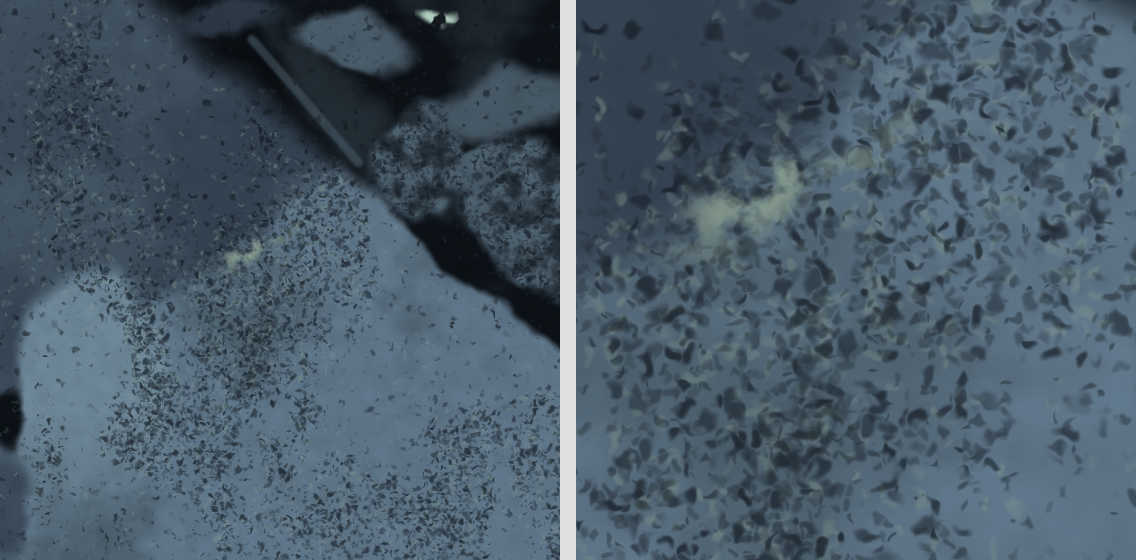
Left, the full canvas; right, a detail of the centre.
Reproduce this texture procedurally as a Shadertoy shader.

```glsl
// Polished rock section: slate-blue mineral grains, dark fissures and clustered specks.

const vec3 BLACK = vec3(0.045, 0.065, 0.085);
const vec3 SHADOW = vec3(0.14, 0.18, 0.21);
const vec3 SLATE = vec3(0.20, 0.255, 0.315);
const vec3 STEEL = vec3(0.295, 0.37, 0.425);
const vec3 BLUE = vec3(0.365, 0.455, 0.53);
const vec3 PALE = vec3(0.425, 0.525, 0.59);
const vec3 MOSS = vec3(0.50, 0.58, 0.54);

float hash(vec2 p) {
    return fract(sin(dot(p, vec2(127.1, 311.7))) * 43758.5453);
}

float noise(vec2 p) {
    vec2 i = floor(p), f = fract(p);
    f = f * f * (3.0 - 2.0 * f);
    float low = mix(hash(i), hash(i + vec2(1, 0)), f.x);
    float high = mix(hash(i + vec2(0, 1)), hash(i + vec2(1, 1)), f.x);
    return mix(low, high, f.y);
}

float fbm(vec2 p) {
    float sum = 0.0, gain = 0.533;
    for (int i = 0; i < 4; i++) {
        sum += gain * noise(p);
        p = p * 2.03 + 17.3;
        gain *= 0.5;
    }
    return sum;
}

// Soft ellipse whose first radius lies along the given angle.
float blob(vec2 p, vec2 centre, vec2 radii, float angle, float soft) {
    vec2 d = p - centre;
    float c = cos(angle), s = sin(angle);
    d = vec2(c * d.x + s * d.y, c * d.y - s * d.x) / radii;
    return 1.0 - smoothstep(1.0 - soft, 1.0 + soft, length(d));
}

float streak(vec2 p, vec2 a, vec2 b, float width) {
    vec2 d = b - a;
    float t = clamp(dot(p - a, d) / dot(d, d), 0.0, 1.0);
    return 1.0 - smoothstep(0.3 * width, width, length(p - a - t * d));
}

// Scattered irregular dots; density is the chance that a cell holds one.
float specks(vec2 p, float cells, float density, float seed) {
    vec2 g = p * cells + 0.9 * vec2(noise(p * cells * 1.3), noise(p * cells * 1.3 + 31.0));
    float cover = 0.0;
    for (int y = -1; y <= 1; y++)
    for (int x = -1; x <= 1; x++) {
        vec2 cell = floor(g) + vec2(x, y);
        vec2 id = cell + seed;
        vec2 centre = cell + vec2(hash(id + 3.1), hash(id + 7.7));
        float size = mix(0.25, 0.62, hash(id + 11.3));
        float dotMask = blob(g, centre, size * vec2(1.25, 0.75), 6.28 * hash(id + 5.9), 0.5);
        float present = smoothstep(-0.04, 0.04, density - hash(id));
        cover = max(cover, dotMask * present * mix(0.45, 1.0, hash(id + 19.0)));
    }
    return cover;
}

// Chance of specks: vertical trails plus a few dense veins.
float speckDensity(vec2 p, vec2 q, float light) {
    float trails = smoothstep(0.44, 0.72, fbm(vec2(q.x * 13.0, q.y * 5.0) + 4.0));
    float d = 0.05 + mix(0.22, 0.50, light) * trails;
    d += 0.60 * blob(q, vec2(0.27, 0.36), vec2(0.10, 0.025), 1.7, 0.6);
    d += 0.60 * blob(q, vec2(0.235, 0.22), vec2(0.04, 0.06), 0.0, 0.6);
    d += 0.40 * blob(q, vec2(0.455, 0.36), vec2(0.11, 0.025), 1.5, 0.6);
    d += 0.32 * blob(q, vec2(0.12, 0.78), vec2(0.20, 0.05), 1.55, 0.8);
    d += 0.35 * blob(q, vec2(0.46, 0.59), vec2(0.16, 0.05), 0.6, 0.7);
    d += 0.35 * blob(q, vec2(0.60, 0.07), vec2(0.16, 0.07), 0.0, 0.8);
    return d * (1.0 - 0.85 * blob(p, vec2(0.13, 0.35), vec2(0.09, 0.13), 0.0, 0.3));
}

void mainImage(out vec4 fragColor, in vec2 fragCoord) {
    vec2 p = fragCoord / iResolution.xy;
    vec2 warp = vec2(fbm(p * 9.0), fbm(p * 9.0 + 40.0)) - 0.5;
    vec2 q = p + 0.07 * warp;
    float cloud = fbm(p * 5.0 + 8.0);
    float mottle = fbm(p * 38.0);

    // Dim grain at upper left, bright grain below
    vec3 dim = mix(SLATE, STEEL, 0.55 * smoothstep(0.35, 0.7, cloud)
        + 0.45 * smoothstep(0.40, 0.0, p.x) * smoothstep(0.55, 1.0, p.y));
    vec3 bright = mix(STEEL, BLUE, smoothstep(0.15, 0.55, cloud + 0.15 * (mottle - 0.5)));
    float lobe = blob(q, vec2(0.155, 0.29), vec2(0.14, 0.235), 0.0, 0.12);
    bright = mix(bright, PALE, 0.9 * lobe * smoothstep(0.0, 0.30, p.y));
    float slope = 0.47 + 0.73 * (q.x - 0.30) - q.y;
    float light = max(lobe, smoothstep(-0.03, 0.03, slope));
    vec3 col = mix(dim, bright, light);

    // Dark fissured corner, softer toward the left
    float rim = q.y - 1.0 + 0.87 * (q.x - 0.26);
    float blur = mix(0.055, 0.012, smoothstep(0.45, 0.75, p.x));
    float dark = smoothstep(-blur, blur, rim);
    vec3 corner = mix(BLACK, SHADOW, 0.75 * smoothstep(0.42, 0.72, fbm(p * 8.0 + 21.0)));
    corner = mix(corner, BLACK * 0.8, blob(q, vec2(0.49, 0.83), vec2(0.17, 0.05), -0.85, 0.4));
    corner = mix(corner, SHADOW, 0.8 * blob(q, vec2(0.62, 0.80), vec2(0.13, 0.055), -0.75, 0.5));
    corner = mix(corner, STEEL, 0.55 * streak(p, vec2(0.45, 0.93), vec2(0.64, 0.71), 0.012));

    // Small grains set in the corner
    float coarse = max(blob(q, vec2(0.755, 0.72), vec2(0.11, 0.075), 1.2, 0.14),
                       blob(q, vec2(0.965, 0.61), vec2(0.17, 0.115), -0.9, 0.12));
    corner = mix(corner, mix(SHADOW, STEEL, smoothstep(0.25, 0.65, mottle)), coarse);
    corner = mix(corner, STEEL, 0.95 * blob(q, vec2(0.63, 0.93), vec2(0.11, 0.042), -0.2, 0.28));
    corner = mix(corner, STEEL, 0.9 * blob(q, vec2(0.92, 0.82), vec2(0.14, 0.05), 0.15, 0.3));
    corner = mix(corner, STEEL, 0.9 * blob(q, vec2(0.86, 0.715), vec2(0.06, 0.032), 0.6, 0.2));
    corner = mix(corner, SLATE, 0.8 * blob(q, vec2(0.40, 0.97), vec2(0.08, 0.025), 0.1, 0.4));
    col = mix(col, corner, dark);
    col = mix(col, BLACK, blob(q, vec2(0.82, 0.56), vec2(0.085, 0.05), -0.6, 0.2));
    col = mix(col, BLACK, blob(q, vec2(0.0, 0.245), vec2(0.033, 0.06), 0.0, 0.25));
    col = mix(col, SLATE, 0.8 * blob(q, vec2(0.0, 0.09), vec2(0.045, 0.09), 0.0, 0.3));

    // Dark specks and paler crumbs share the same trails
    float density = mix(speckDensity(p, q, light), 0.06 + 0.5 * coarse, dark);
    float crumbs = specks(p, 120.0, density * 0.45, 50.0);
    col = mix(col, mix(col, MOSS, 0.45), crumbs * (1.0 - dark));
    col = mix(col, BLACK * 1.4, 0.72 * specks(p, 105.0, density * 0.75, 0.0));
    col = mix(col, SHADOW, 0.60 * specks(p, 165.0, density * 0.8, 90.0));

    // Mossy inclusion on the grain boundary and glints near the top
    float moss = max(blob(q, vec2(0.43, 0.54), vec2(0.05, 0.02), 0.45, 0.5),
                     0.6 * streak(q, vec2(0.41, 0.53), vec2(0.53, 0.58), 0.014));
    col = mix(col, MOSS, moss * smoothstep(0.30, 0.65, fbm(p * 70.0)));
    float glint = blob(q, vec2(0.775, 0.985), vec2(0.035, 0.013), 0.0, 0.5);
    col = mix(col, MOSS * 1.35, glint * smoothstep(0.40, 0.65, noise(p * 90.0)));

    col *= 0.94 + 0.12 * mottle;
    fragColor = vec4(col, 1.0);
}
```
